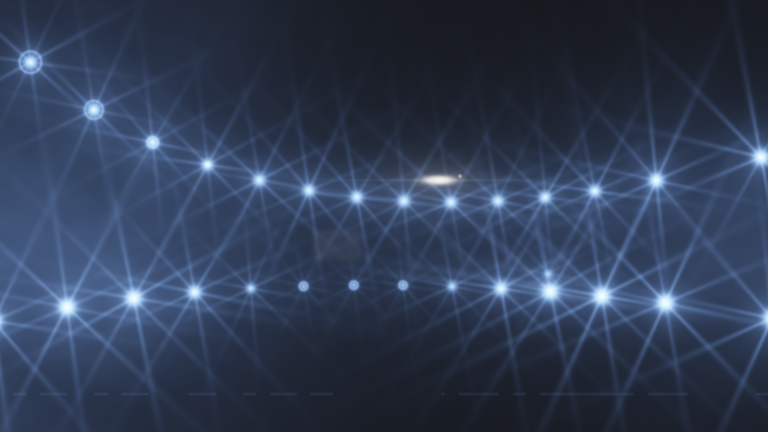
This background is drawn by a Shadertoy shader. Its source:

```glsl
// Two curved rows of blue stage lights with crossing star rays in dark haze.
// Each row is a curve sampled in a loop; cores, rings, halos and rays add up
// to one light amount, which an exponential curve turns into blue-white.

const vec3 NIGHT = vec3(0.085, 0.092, 0.112);
const vec3 BLUE_GAIN = vec3(0.36, 0.55, 0.95);
const vec3 WARM_GAIN = vec3(1.0, 0.93, 0.85);

float hash(vec2 p) {
    p = fract(p * vec2(0.1031, 0.1137));
    p += dot(p, p.yx + 33.33);
    return fract((p.x + p.y) * p.x * 17.0);
}

float noise(vec2 p) {
    vec2 i = floor(p), f = fract(p);
    f = f * f * (3.0 - 2.0 * f);
    return mix(mix(hash(i), hash(i + vec2(1, 0)), f.x),
               mix(hash(i + vec2(0, 1)), hash(i + vec2(1, 1)), f.x), f.y);
}

float fbm(vec2 p) {
    float sum = 0.0, amp = 0.5;
    for (int i = 0; i < 4; i++) {
        sum += amp * noise(p);
        p = p * 2.03 + 7.1;
        amp *= 0.5;
    }
    return sum;
}

float gauss(float d, float width) {
    return exp(-d * d / (width * width));
}

// Lamps are evenly spaced in the middle and spread out towards both ends
float lampX(float t, float start, float gap, float spread) {
    float left = min(t, 0.0);
    return start + gap * t + spread * left * left * left
         + 0.174 * pow(max(t, 0.0) / 6.0, 8.0);
}

float lampY(float x, float middle, float low, float bend, vec2 sideBend) {
    float d = x - middle, d2 = d * d;
    return low + bend * d2 + (d < 0.0 ? sideBend.x : sideBend.y) * d2 * d2;
}

// Five slightly turned lines through the lamp make ten spikes
float starRays(vec2 q, float reach, float seed) {
    float sum = 0.0;
    for (int k = 0; k < 5; k++) {
        float angle = radians(-10.0 + 36.0 * float(k) + 8.0 * (hash(vec2(seed, k)) - 0.5));
        vec2 dir = vec2(cos(angle), sin(angle));
        float along = abs(dot(q, dir));
        float across = dot(q, vec2(-dir.y, dir.x));
        float power = 0.55 + 0.7 * hash(vec2(float(k) + 9.0, seed));
        sum += power * exp(-along / reach) * gauss(across, 0.0035 + 0.022 * along);
    }
    return sum;
}

float lamp(vec2 q, float power, float ringRadius, float seed) {
    float r = length(q);
    float light = 4.5 * power * gauss(r, 0.006 + 0.010 * power);
    light += 0.85 * power * exp(-r / 0.032);
    light += 0.055 * power * exp(-r / 0.13);
    light += 0.62 * power * starRays(q, 0.05 + 0.08 * power, seed);
    float ring = gauss(r - ringRadius, 0.0035) + 0.5 * gauss(r, ringRadius + 0.001);
    return light + 0.8 * ring * step(0.001, ringRadius);
}

float lampRows(vec2 p) {
    float light = 0.0;
    for (int i = -7; i <= 6; i++) {
        float t = float(i);
        // Upper row
        float x = lampX(t, 0.935, 0.1088, 0.0003);
        vec2 q = p - vec2(x, lampY(x, 1.044, 0.532, 0.2376, vec2(0.11, -0.069)));
        float power = 0.62 + 0.3 * smoothstep(3.5, 6.0, t);
        float ring = 0.025 * (1.0 - smoothstep(-7.0, -3.0, t));
        light += lamp(q, power, ring, t + 20.0);
        // Lower row, weak in its middle
        x = lampX(t, 0.933, 0.1134, 0.00045);
        q = p - vec2(x, lampY(x, 0.868, 0.340, -0.0907, vec2(-0.02, 0.0)));
        power = mix(0.2, 1.05, smoothstep(0.8, 4.5, abs(t + 1.0)));
        ring = 0.009 * (1.0 - step(1.5, abs(t + 1.0)));
        light += lamp(q, power, ring, t + 50.0);
    }
    return light;
}

float haze(vec2 p) {
    float left = 0.40 * gauss(p.x, 0.58) * (0.5 + 0.5 * gauss(p.y - 0.45, 0.38));
    float right = 0.24 * gauss(p.x - 1.8, 0.42) * gauss(p.y - 0.42, 0.36);
    float band = 0.06 * gauss(p.y - 0.46, 0.22);
    return (left + right + band) * (0.5 + fbm(p * vec2(4.0, 5.0) + 3.0));
}

void mainImage(out vec4 fragColor, in vec2 fragCoord) {
    vec2 p = fragCoord / iResolution.y;
    float light = haze(p) + lampRows(p);
    light += lamp(p - vec2(1.269, 0.366), 0.3, 0.0, 3.0);

    // Faint dashes near the floor and a pale box between the rows
    float dash = step(0.45, hash(vec2(floor(p.x * 32.0), 5.0)));
    dash *= 1.0 - step(abs(p.x - 0.895), 0.125);
    light += 0.13 * dash * gauss(p.y - 0.088, 0.003);
    vec2 box = smoothstep(vec2(0.065, 0.045), vec2(0.045, 0.025), abs(p - vec2(0.78, 0.433)));

    // Warm white flare with a thin streak and a small dot
    vec2 f = p - vec2(1.016, 0.583);
    float warm = 2.5 * gauss(length(f * vec2(0.28, 1.0)), 0.0085);
    warm += 0.28 * exp(-length(f * vec2(0.55, 1.3)) / 0.035);
    warm += 0.18 * gauss(f.y, 0.003) * exp(-abs(f.x) / 0.12);
    warm += 0.9 * gauss(length(f - vec2(0.049, 0.009)), 0.004);
    warm += 0.05 * box.x * box.y;

    vec3 color = 1.0 - (1.0 - NIGHT) * exp(-light * BLUE_GAIN - warm * WARM_GAIN);
    fragColor = vec4(color, 1.0);
}
```
